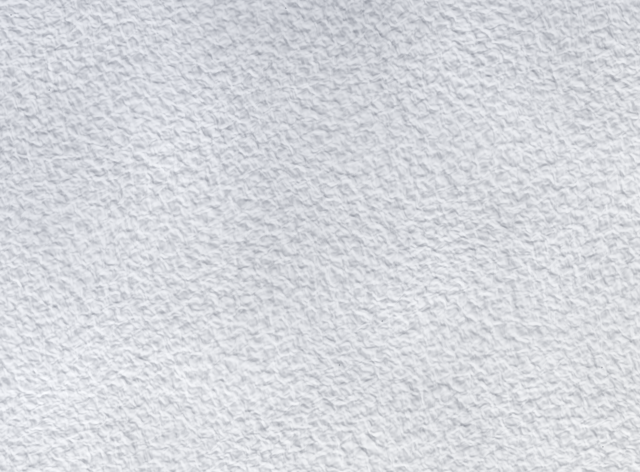
Give the GLSL for this texture, as a Shadertoy shader.

```glsl
// Pale blue-white painted plaster with a fine crumbly relief, lit from above.

const vec3  WALL_COLOR     = vec3(0.835, 0.844, 0.865);
const vec3  SHADE_TINT     = vec3(1.02, 1.00, 0.94);   // shadows lean to blue
const vec3  WARM_TINT      = vec3(0.004, 0.002, -0.006);
const vec2  LIGHT_DIR      = vec2(0.34, 0.94);
const float GRAIN_FREQ     = 80.0;                     // bumps per canvas height
const float GRAIN_DRIFT    = 0.020;                    // slow change of bump size
const float WARP_AMOUNT    = 0.40;
const float LUMP_SCALE     = 0.58;                     // sizes relative to the grain
const float GRIT_SCALE     = 1.80;
const float LUMP_HEIGHT    = 0.95;
const float GRIT_HEIGHT    = 0.38;
const float RELIEF_STEP    = 0.0018;
const float RELIEF_GAIN    = 0.200;
const float SHADOW_BOOST   = 1.30;                     // shaded sides deeper than lit ones
const float HIGHLIGHT_KNEE = 2.0;                      // flattens the brightest sides
const float CREASE_DEPTH   = 0.055;
const float CLOUD_GAIN     = 0.050;
const float VERTICAL_FADE  = 0.030;
const float PIT_FREQ       = 24.0;
const float PIT_CHANCE     = 0.012;
const float PIT_RADIUS     = 0.045;                    // in pit cells
const float PIT_DARKNESS   = 0.16;

// Integer hash giving two values in 0..1
vec2 hash2(vec2 cell) {
    uvec2 q = uvec2(ivec2(cell) + 4096);
    uint n = q.x * 1597u + q.y * 51749u;
    n = (n ^ (n >> 15)) * 73244475u;
    n = (n ^ (n >> 13)) * 73244475u;
    n ^= n >> 16;
    return vec2(n & 65535u, n >> 16) / 65535.0;
}

float cornerSlope(vec2 cell, vec2 offset) {
    float angle = 6.28318 * hash2(cell).x;
    return dot(vec2(cos(angle), sin(angle)), offset);
}

// Gradient noise, roughly -0.7..0.7
float gradientNoise(vec2 p) {
    vec2 i = floor(p), f = fract(p);
    vec2 u = f * f * f * (f * (f * 6.0 - 15.0) + 10.0);
    vec2 e = vec2(1.0, 0.0);
    float low  = mix(cornerSlope(i, f), cornerSlope(i + e.xy, f - e.xy), u.x);
    float high = mix(cornerSlope(i + e.yx, f - e.yx), cornerSlope(i + e.xx, f - e.xx), u.x);
    return mix(low, high, u.y);
}

float cloudNoise(vec2 p) {
    float sum = 0.0, amp = 1.0;
    for (int k = 0; k < 3; k++) {
        sum += amp * gradientNoise(p);
        p = p * 2.1 + 17.3;
        amp *= 0.5;
    }
    return sum;
}

// Plaster height: lumps, grains and grit, each on its own axes
float plasterHeight(vec2 p) {
    vec2 q = p * GRAIN_FREQ;
    q += WARP_AMOUNT * vec2(gradientNoise(q * 0.6 + 31.0), gradientNoise(q * 0.6 + 77.0));
    vec2 turned = mat2(0.8, 0.6, -0.6, 0.8) * q;
    vec2 turnedBack = mat2(0.92, -0.39, 0.39, 0.92) * q;
    return 0.80 * gradientNoise(turned)
         + LUMP_HEIGHT * gradientNoise(turnedBack * LUMP_SCALE + 9.7)
         + GRIT_HEIGHT * gradientNoise(turnedBack * GRIT_SCALE + 53.1);
}

// Sparse pinholes, one candidate per cell
float pinholes(vec2 p) {
    vec2 q = p * PIT_FREQ, cell = floor(q);
    vec2 center = 0.2 + 0.6 * hash2(cell + 211.0);
    float present = step(hash2(cell + 503.0).x, PIT_CHANCE);
    return present * (1.0 - smoothstep(0.4, 1.6, length(fract(q) - center) / PIT_RADIUS));
}

void mainImage(out vec4 fragColor, in vec2 fragCoord) {
    vec2 p = fragCoord / iResolution.y;
    vec2 uv = fragCoord / iResolution.xy;

    // Fine relief from the slope toward the light
    vec2 grainPos = p + GRAIN_DRIFT * vec2(gradientNoise(p * 4.0 + 12.0), gradientNoise(p * 4.0 + 91.0));
    float lit    = plasterHeight(grainPos - LIGHT_DIR * RELIEF_STEP);
    float unlit  = plasterHeight(grainPos + LIGHT_DIR * RELIEF_STEP);
    float patchy = 1.0 + 0.30 * gradientNoise(p * 5.0 + 40.0);
    float slope  = lit - unlit;
    slope = slope < 0.0 ? slope * SHADOW_BOOST : SHADOW_BOOST * slope / (1.0 + HIGHLIGHT_KNEE * slope);
    float tone = RELIEF_GAIN * patchy * slope + 0.007;

    // Dark creases between bumps
    float height = 0.5 * (lit + unlit);
    tone -= CREASE_DEPTH * (0.70 - smoothstep(-0.55, 0.15, height));

    // Broad unevenness: dim top centre, brighter foot of the wall
    vec2 fromTop = uv - vec2(0.53, 0.95);
    tone += CLOUD_GAIN * cloudNoise(p * 2.3 + 5.0);
    tone += VERTICAL_FADE * (0.55 - uv.y) - 0.024 * (exp(-6.0 * dot(fromTop, fromTop)) - 0.25);
    tone -= PIT_DARKNESS * pinholes(p);

    // Cooler at upper left, more neutral at lower right
    float warmth = uv.x - uv.y + 0.4 * gradientNoise(p * 3.1 + 63.0);
    vec3 color = WALL_COLOR + tone * SHADE_TINT + WARM_TINT * warmth;
    fragColor = vec4(clamp(color, 0.0, 1.0), 1.0);
}
```
